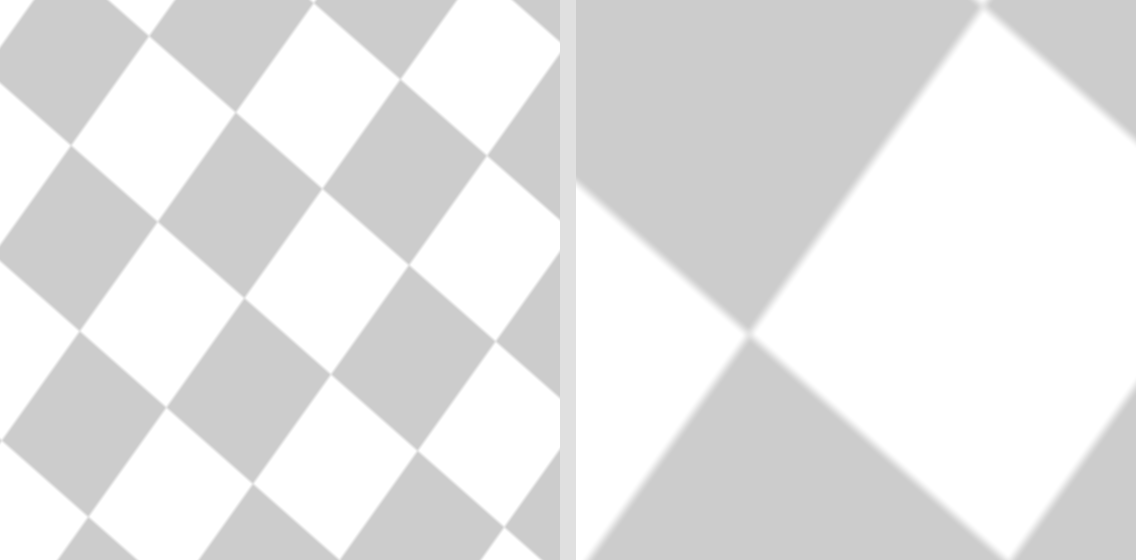
Left: the whole. Right: its middle third, enlarged.
A three.js fragment shader for this pattern:

```glsl
varying vec2 vUv;

const vec3 LIGHT = vec3(1.0);
const vec3 DARK = vec3(0.8);
const vec2 CORNER = vec2(0.4364, 0.4676);     // a point where four cells meet
const vec2 SIDE_A = vec2(0.1547, -0.1363);    // cell side running down to the right
const vec2 SIDE_B = vec2(0.1393, 0.1953);     // cell side running up to the right
const float SOFTNESS = 0.004;                 // half width of the edge blend

float cross2(vec2 a, vec2 b) {
  return a.x * b.y - a.y * b.x;
}

// Signed distance to the nearest whole number, positive in even cells
float alternating(float x) {
  return abs(mod(x - 0.5, 2.0) - 1.0) - 0.5;
}

// Soft sign, from -1 to 1
float softSign(float d) {
  return 2.0 * smoothstep(-SOFTNESS, SOFTNESS, d) - 1.0;
}

void main() {
  // Coordinates along the two cell sides
  vec2 p = vUv - CORNER;
  float area = cross2(SIDE_A, SIDE_B);
  vec2 cell = vec2(cross2(p, SIDE_B), cross2(SIDE_A, p)) / area;

  // Distances to both families of lines, in canvas units
  float distA = alternating(cell.x) * area / length(SIDE_B);
  float distB = alternating(cell.y) * area / length(SIDE_A);

  // Checker of slanted cells
  float checker = 0.5 + 0.5 * softSign(distA) * softSign(distB);
  gl_FragColor = vec4(mix(DARK, LIGHT, checker), 1.0);
}
```
